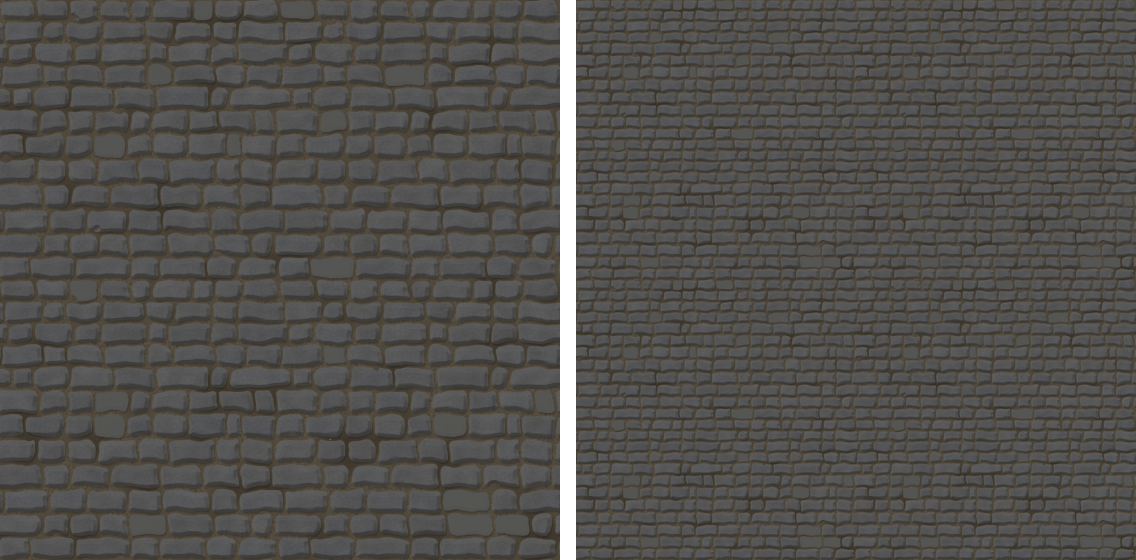
Left: one tile. Right: repeated 2 by 2.
This texture is drawn by a Shadertoy shader. Its source:

```glsl
// Old cobbled wall: 24 wavy courses of rounded grey stones set in brown mortar.
// A block of 12 courses repeats twice each way; wear varies over the whole canvas.
// Rounded boxes in jittered cells give a height field, which is lit from above left.

const float BLOCK = 12.0;            // courses in one repeat of the layout
const float CANVAS = 24.0;           // courses over the whole canvas
const float TAU = 6.28319;

const vec3 STONE = vec3(0.334, 0.334, 0.336);
const vec3 WORN = vec3(0.332, 0.332, 0.322);
const vec3 DUST = vec3(0.362, 0.348, 0.310);
const vec3 MORTAR = vec3(0.322, 0.290, 0.242);
const vec3 SOIL = vec3(0.235, 0.206, 0.165);
const vec3 FLECK = vec3(0.52, 0.51, 0.48);

struct Stone {
    vec2 id;       // column and course, unique on the canvas
    float dist;    // signed distance to the outline, negative inside
};

float hash(vec2 p) {
    vec3 q = fract(p.xyx * vec3(0.1031, 0.1030, 0.0973));
    q += dot(q, q.yzx + 33.33);
    return fract((q.x + q.y) * q.z);
}

float cornerSlope(vec2 cell, vec2 offset, float period) {
    float angle = TAU * hash(mod(cell, period) + 3.7);
    return dot(vec2(cos(angle), sin(angle)), offset);
}

// Gradient noise that wraps after a whole number of cells.
float noise(vec2 p, float period) {
    vec2 i = floor(p), f = fract(p), e = vec2(1.0, 0.0);
    vec2 s = f * f * f * (f * (f * 6.0 - 15.0) + 10.0);
    float low = mix(cornerSlope(i, f, period), cornerSlope(i + e.xy, f - e.xy, period), s.x);
    float high = mix(cornerSlope(i + e.yx, f - e.yx, period),
                     cornerSlope(i + e.xx, f - e.xx, period), s.x);
    return mix(low, high, s.y);
}

float roundBox(vec2 p, vec2 halfSize, float radius) {
    vec2 q = abs(p) - halfSize + radius;
    return length(max(q, 0.0)) + min(max(q.x, q.y), 0.0) - radius;
}

// Joint position between columns, the same in every block.
float joint(float column, float count, float course) {
    return column + 0.54 * (hash(vec2(mod(column, count), course + 40.0)) - 0.5);
}

Stone findStone(vec2 p) {
    // Uneven course heights and wobbling outlines.
    vec2 q = p;
    q.y -= 0.155 * (1.0 + cos(TAU * (p.y / BLOCK + 0.38)));
    q += 0.2 * vec2(noise(p, BLOCK), noise(p + 5.0, BLOCK));
    q += 0.035 * vec2(noise(p * 3.0, BLOCK * 3.0), noise(p * 3.0 + 9.0, BLOCK * 3.0));

    float row = floor(q.y);
    float course = mod(row, BLOCK);
    float count = 7.0 + floor(2.5 * hash(vec2(course, 7.0)));
    float u = q.x * count / BLOCK;
    float column = floor(u);
    if (u < joint(column, count, course)) column -= 1.0;
    else if (u >= joint(column + 1.0, count, course)) column += 1.0;

    float left = joint(column, count, course) * BLOCK / count;
    float right = joint(column + 1.0, count, course) * BLOCK / count;
    float variety = hash(vec2(mod(column, count), course));
    vec2 centre = vec2(0.5 * (left + right), row + 0.5);
    vec2 gap = vec2(0.045 + 0.045 * variety, 0.075);
    vec2 halfSize = vec2(0.5 * (right - left), 0.5) - gap;

    // Broken corners, spread over the canvas.
    float chip = 0.25 * smoothstep(0.48, 0.65, noise(p + 2.3, CANVAS));
    float dist = roundBox(q - centre, halfSize, 0.15 + 0.13 * variety) + chip;
    return Stone(vec2(mod(column, 2.0 * count), mod(row, CANVAS)), dist);
}

float height(vec2 p, float dist) {
    float body = 1.0 - smoothstep(-0.19, 0.05, dist);
    float bumps = 0.13 * noise(p * 1.5, CANVAS * 1.5) + 0.03 * noise(p * 6.0, CANVAS * 6.0);
    return body * (1.0 + bumps);
}

void mainImage(out vec4 fragColor, in vec2 fragCoord) {
    vec2 p = CANVAS * fragCoord / iResolution.xy;
    float pixel = CANVAS / iResolution.y;
    Stone stone = findStone(p);

    // Relief: dark lower and right edges, faintly lit upper ones.
    vec2 e = vec2(0.05, 0.0);
    float h = height(p, stone.dist);
    vec2 slope = vec2(height(p + e.xy, findStone(p + e.xy).dist) - h,
                      height(p + e.yx, findStone(p + e.yx).dist) - h) / e.x;
    float relief = clamp(0.06 * dot(slope, vec2(0.4, -1.0)), -0.29, 0.035);

    // Mortar with grit, soil patches, pale flecks and shadows cast by the stones.
    float grit = noise(p * 9.0, CANVAS * 9.0);
    float patches = noise(p * 0.5, CANVAS * 0.5);
    vec3 mortar = mix(MORTAR, SOIL, smoothstep(-0.1, 0.6, patches + 0.4 * grit));
    mortar *= 1.0 + 0.2 * grit;
    float fleck = smoothstep(0.6, 0.68, noise(p * 3.0, CANVAS * 3.0));
    mortar = mix(mortar, FLECK, fleck * smoothstep(0.25, 0.4, patches));
    float above = findStone(p + vec2(-0.04, 0.08)).dist;
    mortar *= 1.0 - 0.2 * (1.0 - smoothstep(-0.06, 0.05, above));

    // Stone faces: own tone, cloudy stains, dusty rims; a few are worn flat.
    float tone = hash(stone.id + 17.0) - 0.5;
    vec3 face = STONE + 0.022 * tone + vec3(-0.004, 0.0, 0.006) * (hash(stone.id + 5.0) - 0.3);
    face *= 1.0 + 0.08 * noise(p * 1.5 + 4.0, CANVAS * 1.5) + 0.06 * grit;
    face = mix(face, DUST, 0.6 * smoothstep(-0.14, 0.02, stone.dist));
    float worn = step(hash(stone.id + 61.0), 0.025);
    face = mix(face * (1.0 + relief), WORN, 0.9 * worn);

    float cover = 1.0 - smoothstep(-0.5, 0.5, stone.dist / max(pixel, 0.07));
    fragColor = vec4(mix(mortar, face, cover), 1.0);
}
```
